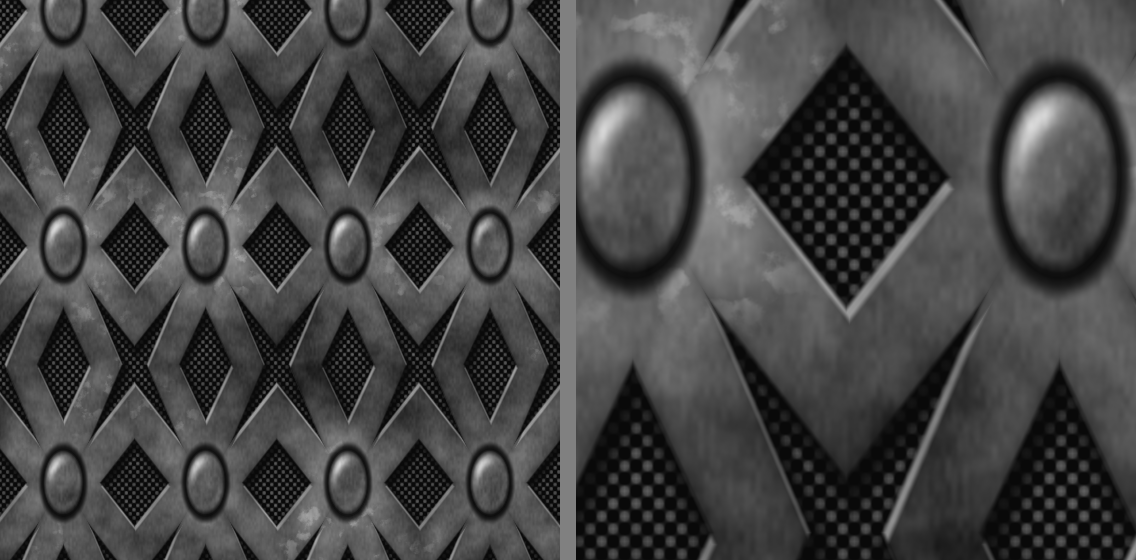
Left, the full canvas; right, a detail of the centre.
Reproduce this pattern procedurally as a Shadertoy shader.

```glsl
// Worn steel grille: rows of oval studs between diamond and four-pointed star cutouts.
// Cutouts are folded distance functions; an offset copy of them gives the lit lips.
// Layered value noise, free of the tiling, stains and scuffs the metal.

const vec2 TILE = vec2(1.95, 3.25);   // spacing of studs; the canvas is 7.68 high

float hash(vec2 p) {
    vec3 h = fract(p.xyx * vec3(0.1031, 0.1030, 0.0973));
    h += dot(h, h.yzx + 33.33);
    return fract((h.x + h.y) * h.z);
}

float noise(vec2 p) {
    vec2 i = floor(p), f = fract(p);
    f = f * f * (3.0 - 2.0 * f);
    return mix(mix(hash(i), hash(i + vec2(1, 0)), f.x),
               mix(hash(i + vec2(0, 1)), hash(i + vec2(1, 1)), f.x), f.y);
}

float fbm(vec2 p) {
    float sum = 0.0, amp = 0.5;
    for (int i = 0; i < 5; i++) {
        sum += amp * noise(p);
        p = mat2(1.6, 1.2, -1.2, 1.6) * p + 7.3;
        amp *= 0.5;
    }
    return sum;
}

// Position relative to the nearest stud
vec2 fold(vec2 p) {
    return mod(p - vec2(0.87, 4.31) + 0.5 * TILE, TILE) - 0.5 * TILE;
}

float diamond(vec2 p, vec2 r) {
    return (dot(abs(p), 1.0 / r) - 1.0) / length(1.0 / r);
}

// Crossed blades: one quadrant is a wedge between two slanted lines
float star(vec2 p) {
    p = abs(p);
    return max(dot(p - vec2(0.17, 0.0), vec2(0.92, -0.39)),
               dot(p - vec2(0.0, 0.25), vec2(-0.79, 0.613)));
}

// Distance to the nearest cutout, negative inside
float cutout(vec2 p) {
    vec2 q = abs(fold(p)), h = 0.5 * TILE;
    float d = min(diamond(q - vec2(0.0, h.y), vec2(0.36, 0.77)),
                  diamond(q - vec2(h.x, 0.0), vec2(0.47, 0.60)));
    return min(d, star(q - h));
}

// Staggered round perforations with thin bright webs
float mesh(vec2 p) {
    vec2 g = p * 6.2832 / vec2(0.105, 0.115);
    float web = 0.5 - 0.5 * cos(g.x) * cos(g.y);
    float holes = abs(cos(g.x * 0.5) * cos(g.y * 0.5)) + abs(sin(g.x * 0.5) * sin(g.y * 0.5));
    return smoothstep(0.35, 0.8, web) * (1.15 - 0.5 * holes);
}

void mainImage(out vec4 fragColor, in vec2 fragCoord) {
    vec2 p = 7.68 * fragCoord / iResolution.y;
    float soft = max(7.68 / iResolution.y, 0.016);
    vec2 q = fold(p);

    // Stained metal, brightest around the studs
    float cloud = fbm(p * 0.9 + 3.0);
    float grime = fbm(p * 3.5 + 20.0);
    float grain = noise(p * vec2(38.0, 18.0)) - 0.5;
    float metal = 0.265 + 0.19 * exp(-dot(q, q) * vec2(0.95).x);
    metal += 0.28 * (cloud - 0.48) + 0.24 * (grime - 0.48) + 0.05 * grain;

    // Pale scuffs in patches
    float scuff = smoothstep(0.56, 0.72, fbm(p * 6.0 + 41.0));
    metal += 0.13 * scuff * smoothstep(0.42, 0.65, cloud);

    // Soft shade and lit lip around the cutouts
    float d = cutout(p);
    float lit = cutout(p - vec2(0.015, -0.055));
    float hole = 1.0 - smoothstep(-soft, soft, d);
    metal *= 1.0 - 0.3 * exp(-max(d, 0.0) * 22.0);
    float lip = 1.0 - smoothstep(-soft, soft, lit);
    metal = mix(metal, 0.55 + 0.35 * (grime - 0.4), lip * 0.9);

    // Recessed mesh, shadowed from the upper left
    float shadow = smoothstep(0.01, -0.13, cutout(p + vec2(-0.03, 0.06)));
    float recess = 0.035 + mesh(p) * (0.04 + 0.23 * shadow) * (0.7 + 0.6 * grime);
    float shade = mix(metal, recess, hole);

    // Domed stud with a dark seat and a curved highlight
    vec2 e = q / vec2(0.28, 0.46);
    float r = length(e);
    float facing = dot(e / max(r, 0.001), normalize(vec2(-0.6, 0.75)));
    float seat = smoothstep(0.92, 1.01, r) * (1.0 - smoothstep(1.03, 1.28, r));
    float dome = 0.33 + 0.07 * facing * r + 0.3 * (grime - 0.48) + 0.06 * grain;
    dome += 0.42 * exp(-pow((r - 0.66) / 0.17, 2.0)) * pow(max(facing, 0.0), 3.0);
    dome += 0.07 * exp(-pow((r - 0.72) / 0.12, 2.0)) * max(-facing, 0.0);
    dome *= 1.0 - 0.7 * smoothstep(0.78, 1.0, r);
    float edge = soft / 0.3;
    shade = mix(shade, dome, 1.0 - smoothstep(1.0 - edge, 1.0 + edge, r));
    shade *= 1.0 - 0.78 * seat;

    fragColor = vec4(vec3(clamp(shade, 0.0, 1.0)), 1.0);
}
```
